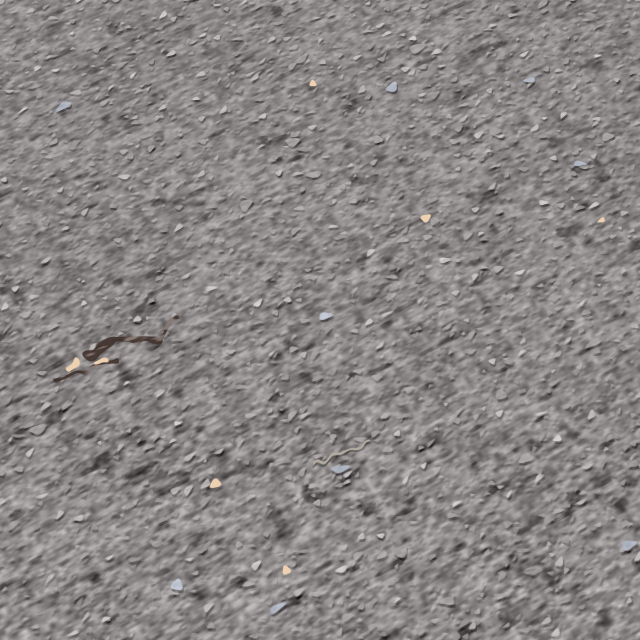
Write a Shadertoy shader that draws this texture.

```glsl
// Draws weathered grey asphalt with slanted stone chips, dark pits, a dry leaf and a straw.

const vec3 ASPHALT_TINT = vec3(0.012, -0.007, -0.006);
const vec3 LEAF_BROWN = vec3(0.25, 0.19, 0.17);
const vec3 CREAM = vec3(0.93, 0.82, 0.69);
const vec3 STRAW = vec3(0.70, 0.67, 0.63);
const float GRAIN_ANGLE = 0.52;

float hash(vec2 p) {
    vec3 q = fract(vec3(p.xyx) * 0.1031);
    q += dot(q, q.yzx + 33.33);
    return fract((q.x + q.y) * q.z);
}

vec2 hash2(vec2 p) {
    return vec2(hash(p), hash(p + 71.7));
}

float noise(vec2 p) {
    vec2 i = floor(p), f = fract(p);
    f = f * f * (3.0 - 2.0 * f);
    float low = mix(hash(i), hash(i + vec2(1, 0)), f.x);
    float high = mix(hash(i + vec2(0, 1)), hash(i + vec2(1, 1)), f.x);
    return mix(low, high, f.y);
}

vec2 rotate(vec2 p, float angle) {
    float c = cos(angle), s = sin(angle);
    return vec2(c * p.x + s * p.y, c * p.y - s * p.x);
}

// Scattered angular chips: x = coverage, y = random tone of the covering chip
vec2 chips(vec2 p, float cell, float density, vec2 size, float seed) {
    vec2 home = floor(p / cell);
    vec2 result = vec2(0.0);
    for (int y = -1; y <= 1; y++) {
        for (int x = -1; x <= 1; x++) {
            vec2 id = home + vec2(x, y);
            vec2 key = id + seed;
            if (hash(key + 5.3) > density) continue;
            vec2 d = p - (id + 0.1 + 0.8 * hash2(key)) * cell;
            d = rotate(d, (hash(key + 19.1) - 0.5) * 1.1);
            vec2 radius = size * (0.5 + 0.55 * hash2(key + 37.9));
            vec2 e = d / radius;
            float facet = 0.16 * cos(3.0 * atan(e.y, e.x) + 6.28 * hash(key + 53.2));
            float dist = (length(e) * (1.0 + facet) - 1.0) * radius.y;
            float cover = 1.0 - smoothstep(-0.0016, 0.0013, dist);
            if (cover > result.x) result = vec2(cover, hash(key + 11.6));
        }
    }
    return result;
}

// Lays pale chips with a dark lower edge over the ground tone
float layChips(float ground, vec2 p, vec2 chip, vec2 shadow, vec2 toneRange, float shade) {
    ground -= shade * shadow.x * (1.0 - chip.x);
    float tone = mix(toneRange.x, toneRange.y, chip.y * chip.y);
    tone += 0.10 * (noise(p * vec2(110.0, 190.0)) - 0.5);
    return mix(ground, tone, chip.x * 0.9);
}

float segment(vec2 p, vec2 a, vec2 b) {
    vec2 ab = b - a;
    return length(p - a - ab * clamp(dot(p - a, ab) / dot(ab, ab), 0.0, 1.0));
}

float stroke(vec2 p, vec2 a, vec2 b, float width) {
    return 1.0 - smoothstep(width - 0.0015, width + 0.0015, segment(p, a, b));
}

// Fine slanted grain and elongated dark pits
float groundTone(vec2 g, float contrast) {
    float fine = noise(g * vec2(66.0, 132.0)) - 0.5;
    float finer = noise(g * vec2(125.0, 235.0) + 40.0) - 0.5;
    float broad = noise(g * vec2(9.0, 13.0) + 80.0) - 0.5;
    float pits = smoothstep(0.68, 0.92, noise(g * vec2(30.0, 75.0) + 17.0));
    return 0.542 + contrast * (0.25 * fine + 0.17 * finer - 0.17 * pits) + 0.05 * broad;
}

vec3 addDebris(vec3 color, vec2 uv) {
    // Crumpled leaf with a curled stem and bright flecks
    vec2 w = uv + 0.010 * vec2(noise(uv * 60.0), noise(uv * 75.0 + 9.0)) - 0.005;
    float leaf = max(stroke(w, vec2(0.14, 0.445), vec2(0.175, 0.468), 0.008),
                     stroke(w, vec2(0.17, 0.468), vec2(0.245, 0.470), 0.006));
    leaf = max(leaf, stroke(w, vec2(0.245, 0.470), vec2(0.277, 0.506), 0.003));
    leaf = max(leaf, stroke(w, vec2(0.085, 0.403), vec2(0.18, 0.438), 0.003));
    float vein = smoothstep(0.5, 0.8, noise(rotate(uv, 0.3) * vec2(45.0, 190.0)));
    color = mix(color, LEAF_BROWN + 0.28 * vein, leaf * 0.9);
    float fleck = max(stroke(w, vec2(0.106, 0.424), vec2(0.118, 0.432), 0.005),
                      stroke(w, vec2(0.150, 0.433), vec2(0.167, 0.437), 0.004));
    color = mix(color, CREAM, fleck);

    // Pale straw above its thin shadow
    vec2 start = vec2(0.49, 0.274), end = vec2(0.58, 0.309);
    color *= 1.0 - 0.3 * stroke(w + vec2(0.0, 0.004), start, end, 0.002);
    return mix(color, STRAW, stroke(w, start, end, 0.0022));
}

void mainImage(out vec4 fragColor, in vec2 fragCoord) {
    vec2 uv = fragCoord / iResolution.y;
    // Mild perspective: grains shrink and flatten toward the top
    vec2 ground = vec2(uv.x - 0.5, uv.y) / (1.0 - 0.2 * uv.y) + 2.0;
    vec2 g = rotate(ground, GRAIN_ANGLE);
    vec2 below = g + rotate(vec2(-0.002, 0.005), GRAIN_ANGLE);
    float contrast = mix(1.12, 0.78, uv.y);

    float tone = groundTone(g, contrast);
    vec2 smallSize = vec2(0.0065, 0.0034), midSize = vec2(0.010, 0.005), bigSize = vec2(0.016, 0.009);
    vec2 chip = chips(g, 0.019, 0.45, smallSize, 200.0);
    tone = layChips(tone, g, chip, chips(below, 0.019, 0.45, smallSize, 200.0), vec2(0.57, 0.72), 0.09);
    chip = chips(g, 0.034, 0.42, midSize, 400.0);
    tone = layChips(tone, g, chip, chips(below, 0.034, 0.42, midSize, 400.0), vec2(0.61, 0.84), 0.15);
    chip = chips(g, 0.11, 0.30, bigSize, 600.0);
    tone = layChips(tone, g, chip, chips(below, 0.11, 0.30, bigSize, 600.0), vec2(0.64, 0.80), 0.17);

    // Some large chips lean blue, rare small ones are cream
    vec3 color = tone + ASPHALT_TINT;
    color += vec3(-0.04, 0.0, 0.05) * chip.x * step(0.7, chip.y);
    color = mix(color, CREAM, chips(g, 0.2, 0.22, vec2(0.011, 0.008), 800.0).x);
    fragColor = vec4(clamp(addDebris(color, uv), 0.0, 1.0), 1.0);
}
```
